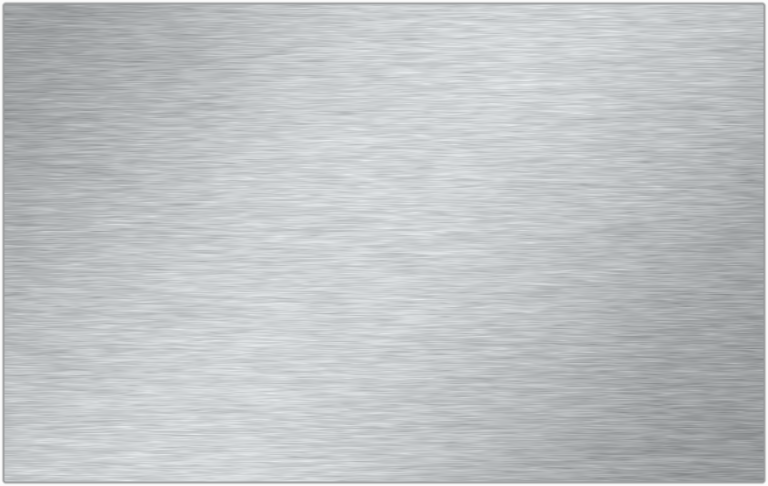
Reproduce this texture procedurally as a WebGL 1 fragment shader.

```glsl
precision highp float;
// Brushed steel plate: hair-fine horizontal streaks over a diagonal sheen, with
// a thin shadowed rim on white. Streaks are layers of noise in staggered rows
// of long cells; the plate outline is a rounded box distance.

uniform vec2 u_resolution;

const vec3 WHITE = vec3(0.985);
const vec3 RIM_GREY = vec3(0.59, 0.595, 0.60);
const vec3 STEEL_DARK = vec3(0.595, 0.606, 0.613);
const vec3 STEEL_LIGHT = vec3(0.815, 0.830, 0.838);
const float MARGIN = 0.0085;

float hash(vec2 cell) {
  vec3 q = fract(vec3(cell.xyx) * vec3(0.1031, 0.1030, 0.0973));
  q += dot(q, q.yzx + 33.33);
  return fract((q.x + q.y) * q.z);
}

// Smooth noise along one row, shifted so that cell ends do not line up.
float rowNoise(float x, float row, float seed) {
  float along = x + 17.0 * hash(vec2(row, seed + 5.0));
  float cell = floor(along);
  float blend = smoothstep(0.0, 1.0, along - cell);
  float key = row + 511.0 * seed;
  return mix(hash(vec2(cell, key)), hash(vec2(cell + 1.0, key)), blend);
}

// Streaks from -1 to 1; size holds the length and thickness of a cell.
float streaks(vec2 p, vec2 size, float seed) {
  vec2 q = p / size;
  float row = floor(q.y);
  float blend = smoothstep(0.0, 1.0, q.y - row);
  float value = mix(rowNoise(q.x, row, seed), rowNoise(q.x, row + 1.0, seed), blend);
  return 2.0 * value - 1.0;
}

// Fine hairs carry most of the grain; broader streaks only tint it.
float brushedGrain(vec2 p) {
  float grain = 0.042 * streaks(p, vec2(0.048, 0.0024), 1.0);
  grain += 0.030 * streaks(p, vec2(0.026, 0.0027), 2.0);
  grain += 0.020 * streaks(p, vec2(0.075, 0.0052), 3.0);
  grain += 0.010 * streaks(p, vec2(0.110, 0.0140), 4.0);
  float scratch = streaks(p, vec2(0.034, 0.0028), 6.0);
  return grain + 0.055 * scratch * scratch * scratch;
}

// Bright diagonal band that falls off to both sides.
vec3 sheen(vec2 p, vec2 center) {
  float offset = abs(dot(p - center, vec2(0.82, -0.57)));
  return mix(STEEL_LIGHT, STEEL_DARK, smoothstep(0.05, 0.96, offset));
}

float roundedBox(vec2 p, vec2 halfSize, float radius) {
  vec2 d = abs(p) - halfSize + radius;
  return length(max(d, 0.0)) + min(max(d.x, d.y), 0.0) - radius;
}

void main() {
  vec2 p = gl_FragCoord.xy / u_resolution.y;
  vec2 canvas = u_resolution / u_resolution.y;
  float pixel = 1.0 / u_resolution.y;

  // Metal surface
  vec3 metal = sheen(p, canvas * vec2(0.455, 0.5)) + brushedGrain(p);

  // Grey rim just inside the outline, soft shadow outside it
  float edge = roundedBox(p - 0.5 * canvas, 0.5 * canvas - MARGIN, 0.004);
  float rim = 1.0 - smoothstep(0.0, 0.0030, -edge);
  metal = mix(metal, RIM_GREY, 0.5 * rim);
  float shadow = 1.0 - smoothstep(0.0, 0.0065, edge);
  vec3 surround = mix(WHITE, RIM_GREY, shadow);

  float outside = smoothstep(-0.5 * pixel, 0.5 * pixel, edge);
  gl_FragColor = vec4(clamp(mix(metal, surround, outside), 0.0, 1.0), 1.0);
}
```
